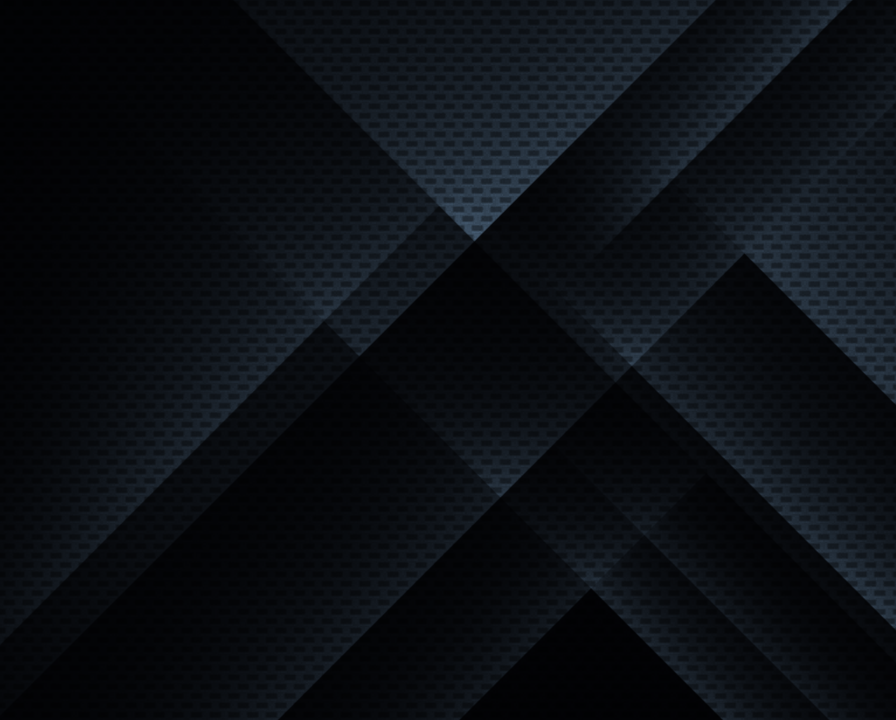
Reproduce this background procedurally as a WebGL 2 fragment shader.

```glsl
#version 300 es
precision highp float;
// Dark blue-grey diagonal panels with corner glows over a fine woven texture.

#define TINT vec3(0.76, 1.0, 1.22)
#define BASE vec3(0.004, 0.005, 0.012)
#define WEAVE_CELL vec2(0.0260, 0.0130)
#define WEAVE_DEPTH 0.42
#define GRAIN 0.10
#define EDGE_PIXELS 1.5
#define GLOW_GAIN 1.08
#define FAR 3.0
#define FLAT 100.0

uniform vec2 u_resolution;
out vec4 fragColor;

// Rising diagonals (constant s) and falling diagonals (constant d).
const float S1 = 0.896, S2 = 0.994, S3 = 1.184, S4 = 1.386, S5 = 1.638;
const float D1 = 0.004, D2 = 0.152, D3 = 0.324, D4 = 0.369, D5 = 0.682;

float hash(vec2 p) {
  vec3 q = fract(p.xyx * 0.1031);
  q += dot(q, q.yzx + 33.33);
  return fract((q.x + q.y) * q.z);
}

// Soft-edged interval.
float band(float x, float lo, float hi) {
  float w = EDGE_PIXELS / u_resolution.y;
  return smoothstep(lo - w, lo + w, x) - smoothstep(hi - w, hi + w, x);
}

// Panel lit from its lower corner; fade sets the reach along s and d.
float panel(vec2 q, vec2 s, vec2 d, float light, vec2 fade) {
  float mask = band(q.x, s.x, s.y) * band(q.y, d.x, d.y);
  vec2 reach = max(vec2(s.y - q.x, q.y - d.x), 0.0) / fade;
  return mask * light * exp(-reach.x - reach.y);
}

// Staggered dark dashes with a faint light rim below.
float weave(vec2 p) {
  vec2 g = p / WEAVE_CELL;
  g.x += 0.5 * mod(floor(g.y), 2.0);
  vec2 f = fract(g) - 0.5;
  float across = 1.0 - smoothstep(0.22, 0.38, abs(f.x));
  float dash = across * (1.0 - smoothstep(0.16, 0.42, abs(f.y - 0.06)));
  float rim = across * (1.0 - smoothstep(0.0, 0.2, abs(f.y + 0.42)));
  return 1.08 - WEAVE_DEPTH * dash + 0.12 * rim;
}

float upperPanels(vec2 q) {
  float v = panel(q, vec2(-FAR, S1), vec2(-FAR, D1), 0.13, vec2(0.20, FLAT));
  v += panel(q, vec2(-FAR, S1), vec2(D1, D3), 0.165, vec2(0.20, 0.60));
  v += panel(q, vec2(-FAR, S2), vec2(D3, FAR), 0.25, vec2(0.33, 0.80));
  v += panel(q, vec2(S1, S2), vec2(D3, FAR), 0.03, vec2(FLAT, 0.04));
  v += panel(q, vec2(S1, S2), vec2(-FAR, D1), 0.045, vec2(0.30, FLAT));
  v += panel(q, vec2(S1, S2), vec2(D1, D3), 0.13, vec2(0.25, 0.60));
  return v;
}

float rightPanels(vec2 q) {
  float v = panel(q, vec2(S2, S4), vec2(D4, FAR), 0.21, vec2(0.16, 0.17));
  float emerge = smoothstep(0.40, 0.75, q.y);
  v += emerge * panel(q, vec2(S2, S3), vec2(D4, FAR), 0.15, vec2(0.12, FLAT));
  v += emerge * panel(q, vec2(S3, S4), vec2(D4, FAR), 0.09, vec2(0.13, FLAT));
  v += panel(q, vec2(S3, S4), vec2(D5, FAR), 0.04, vec2(0.20, 0.15));
  v += panel(q, vec2(S4, FAR), vec2(D5, FAR), 0.17, vec2(FLAT, 0.45));
  v += panel(q, vec2(S4, FAR), vec2(D4, D5), 0.32, vec2(1.60, 0.14));
  v += panel(q, vec2(S2, S4), vec2(D3, D4), 0.09, vec2(0.30, FLAT));
  v += panel(q, vec2(S4, FAR), vec2(D3, D4), 0.03, vec2(FLAT, 0.08));
  return v;
}

float lowerPanels(vec2 q) {
  float v = panel(q, vec2(S2, S4), vec2(-FAR, D1), 0.09, vec2(0.14, FLAT));
  v += panel(q, vec2(S2, S4), vec2(D1, D3), 0.18, vec2(0.16, 0.20));
  v += panel(q, vec2(S4, S5), vec2(-FAR, D1), 0.08, vec2(0.10, FLAT));
  v += panel(q, vec2(S4, S5), vec2(D1, D3), 0.16, vec2(0.13, 0.14));
  v += panel(q, vec2(S4, S5), vec2(D2, D3), 0.05, vec2(0.12, 0.10));
  v += panel(q, vec2(S5, FAR), vec2(D1, D2), 0.12, vec2(FLAT, 0.09));
  v += panel(q, vec2(S5, FAR), vec2(D2, D3), 0.08, vec2(FLAT, 0.07));
  return v;
}

void main() {
  vec2 p = gl_FragCoord.xy / u_resolution.y;
  vec2 q = vec2(p.x + 1.0 - p.y, p.x - 1.0 + p.y);

  // Panel light, fading into the left side.
  float light = upperPanels(q) + rightPanels(q) + lowerPanels(q);
  light *= GLOW_GAIN * smoothstep(-0.25, 0.35, p.x);

  // Woven surface and fine grain.
  float grain = 1.0 + GRAIN * (hash(floor(p * 412.0)) - 0.5);
  vec3 color = (BASE + TINT * (light + 0.004)) * weave(p) * grain;
  fragColor = vec4(color, 1.0);
}
```
